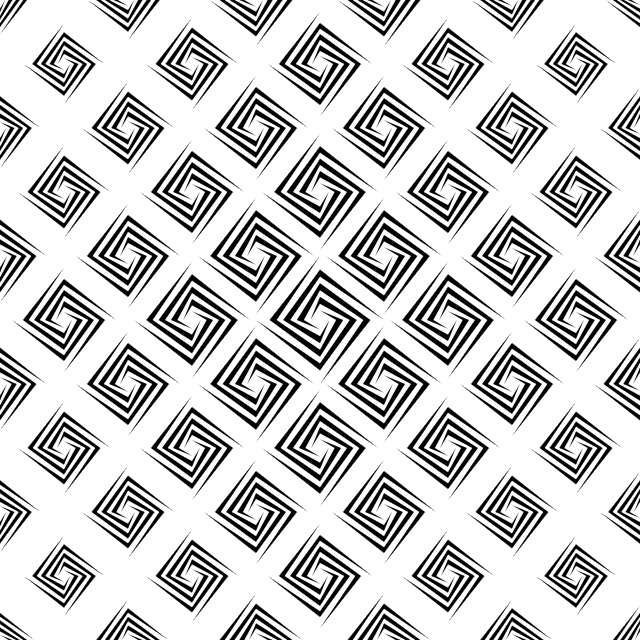
Reproduce this pattern procedurally as a WebGL 1 fragment shader.

```glsl
precision highp float;

uniform vec2 u_resolution;

// Radii where arm vertex k meets an axis: x is the outer edge, y the inner one.
vec2 armRadii(float k) {
  float outer = 1.27 - 0.27 * k;
  float width = 0.14 * clamp(min(k, 4.0 - k), 0.0, 1.0);
  return vec2(outer, outer - width);
}

// Signed distance to the line through (a, 0) and (0, b), negative towards the origin.
float interceptLine(vec2 p, float a, float b) {
  vec2 n = vec2(1.0 / a, 1.0 / b);
  return (dot(p, n) - 1.0) / length(n);
}

float fillBelow(float d, float pixel) {
  return clamp(0.5 - d / pixel, 0.0, 1.0);
}

// Four-armed square spiral, tapered to a point at both ends of each arm.
float squareSpiral(vec2 p, float pixel) {
  // Fold by quarter turns into the first quadrant, keeping handedness.
  vec2 q = p.x * p.y < 0.0 ? abs(p.yx) : abs(p);
  float ink = 0.0;
  for (int i = 0; i < 4; i++) {
    vec2 start = armRadii(float(i));
    vec2 end = armRadii(float(i) + 1.0);
    float outer = interceptLine(q, start.x, end.x);
    float inner = interceptLine(q, start.y, end.y);
    ink += max(fillBelow(outer, pixel) - fillBelow(inner, pixel), 0.0);
  }
  return min(ink, 1.0);
}

void main() {
  float side = min(u_resolution.x, u_resolution.y);
  vec2 grid = 5.0 * ((gl_FragCoord.xy - 0.5 * u_resolution) / side + 0.5);
  float pixel = 5.0 / side;

  // Two interleaved square lattices form the diagonal layout.
  float ink = 0.0;
  for (int i = 0; i < 2; i++) {
    float shift = 0.5 * float(i);
    vec2 center = floor(grid + shift) + 0.5 - shift;

    // Spirals shrink with diamond distance from the middle.
    vec2 away = abs(center - 2.5);
    float size = 0.394 - 0.0365 * (away.x + away.y);
    ink = max(ink, squareSpiral((grid - center) / size, pixel / size));
  }

  gl_FragColor = vec4(mix(vec3(1.0), vec3(0.01), ink), 1.0);
}
```
